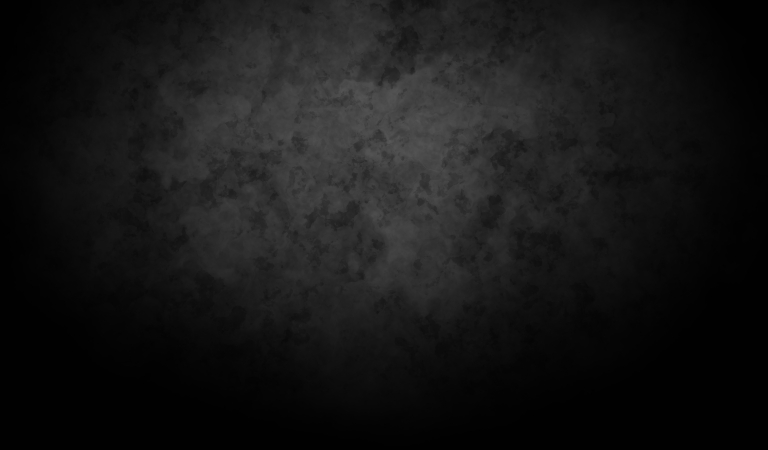
Reproduce this texture procedurally as a Shadertoy shader.

```glsl
// A dark, worn plaster wall lit by a soft oval glow above its centre.
// Blended cellular noise in octaves gives the mottling, grain and pits;
// a few warped patches place the paler and darker stains.

vec3 hash3(vec2 cell) {
    vec3 q = fract(cell.xyx * vec3(0.1031, 0.1030, 0.0973));
    q += dot(q, q.yxz + 33.33);
    return fract((q.xxy + q.yzz) * q.zyx);
}

// Random tone of each scattered cell point, blended with its neighbours.
float cellTone(vec2 p) {
    vec2 base = floor(p);
    float tone = 0.0, total = 0.0;
    for (int y = -1; y <= 1; y++) {
        for (int x = -1; x <= 1; x++) {
            vec2 cell = base + vec2(x, y);
            vec3 rnd = hash3(cell + 71.0);
            vec2 toPoint = cell + rnd.xy - p;
            float weight = exp(-7.0 * dot(toPoint, toPoint));
            tone += weight * rnd.z;
            total += weight;
        }
    }
    return tone / total - 0.5;
}

// Octaves of cell tone, each turned and doubled in frequency.
float mottle(vec2 p, int octaves) {
    float sum = 0.0, gain = 0.5;
    for (int i = 0; i < octaves; i++) {
        sum += gain * cellTone(p);
        p = mat2(1.6, 1.2, -1.2, 1.6) * p + 3.7;
        gain *= 0.64;
    }
    return sum;
}

float patchAt(vec2 p, vec2 centre, vec2 size) {
    vec2 d = (p - centre) / size;
    return exp(-dot(d, d));
}

void mainImage(out vec4 fragColor, in vec2 fragCoord) {
    vec2 p = fragCoord / iResolution.y;
    p.x += 0.5 * (1.7067 - iResolution.x / iResolution.y);

    // Ragged coordinates keep the stains from looking round.
    vec2 ragged = p + 0.20 * vec2(mottle(p * 9.0, 4), mottle(p * 9.0 + 40.0, 4));

    // Oval glow fading to black at the sides and the foot.
    vec2 fromGlow = (p - vec2(0.83, 0.68)) / vec2(0.94, 0.70);
    float glow = smoothstep(1.0, 0.0, length(fromGlow) - 0.12 * mottle(p * 4.0, 3));

    // Pale worn areas.
    float pale = patchAt(ragged, vec2(0.78, 0.82), vec2(0.09, 0.08))
               + patchAt(ragged, vec2(0.95, 0.61), vec2(0.10, 0.09))
               + patchAt(ragged, vec2(0.72, 0.60), vec2(0.07, 0.10))
               + patchAt(ragged, vec2(0.57, 0.67), vec2(0.08, 0.07))
               + patchAt(ragged, vec2(0.83, 0.43), vec2(0.09, 0.08));

    // Dark stains and two upright smudges.
    float dark = patchAt(ragged, vec2(0.60, 0.79), vec2(0.05, 0.04))
               + patchAt(ragged, vec2(1.05, 0.50), vec2(0.05, 0.04))
               + patchAt(ragged, vec2(1.25, 0.73), vec2(0.05, 0.07))
               + patchAt(ragged, vec2(0.41, 0.54), vec2(0.06, 0.06))
               + 0.7 * patchAt(ragged, vec2(0.33, 0.64), vec2(0.03, 0.25))
               + 0.7 * patchAt(ragged, vec2(1.34, 0.62), vec2(0.03, 0.22));

    // Broad clouds, fine grain, and pits gathered in the darker clouds.
    float clouds = mottle(ragged * 6.0 + 12.0, 5);
    float grain = mottle(p * 45.0, 3);
    float pits = smoothstep(0.06, 0.26, mottle(p * 32.0 + 90.0, 4) - 0.4 * clouds + 0.08 * dark);

    float surface = 0.98 + 0.65 * clouds + 0.32 * grain
                  + 0.13 * pale - 0.20 * dark - 0.20 * pits;
    float grey = 0.262 * glow * surface + 0.003;
    fragColor = vec4(vec3(clamp(grey, 0.0, 1.0)), 1.0);
}
```
